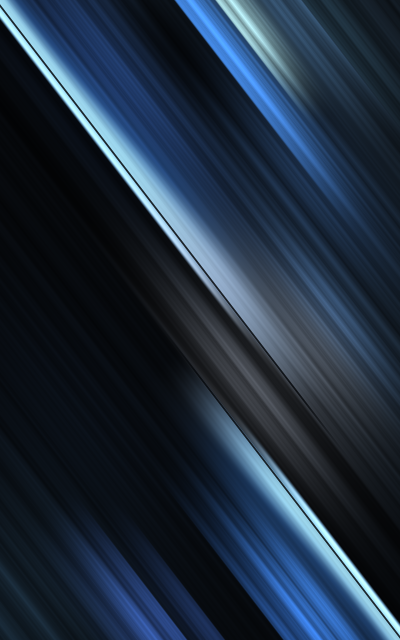
Write a Shadertoy shader that draws this background.

```glsl
// Brushed metal light: two bright diagonal beams, steel between them, blue streaks at the corners.
// The canvas is turned into (across, along) coordinates about its centre, in canvas widths;
// soft spots and sharp-edged bands are layered there, grained by cellular noise and sines.

const vec3 BLACK = vec3(0.022, 0.031, 0.043);
const vec3 SLATE = vec3(0.065, 0.095, 0.125);
const vec3 NAVY  = vec3(0.07, 0.15, 0.31);
const vec3 BLUE  = vec3(0.20, 0.43, 0.74);
const vec3 CYAN  = vec3(0.62, 0.85, 0.94);
const vec3 PALE  = vec3(0.62, 0.80, 0.83);
const vec3 STEEL = vec3(0.26, 0.265, 0.28);
const vec3 FROST = vec3(0.60, 0.70, 0.82);

// Smooth 0 to 1 from a to b; a may be above b.
float ramp(float a, float b, float x) {
    float k = clamp((x - a) / (b - a), 0.0, 1.0);
    return k * k * (3.0 - 2.0 * k);
}

float spot(vec2 p, vec2 centre, vec2 size) {
    vec2 q = (p - centre) / size;
    return exp(-dot(q, q));
}

// Band with a crisp edge at one side and a soft fall toward the other.
float band(float x, float crisp, float soft) {
    float side = sign(soft - crisp);
    return ramp(-0.002, 0.003, (x - crisp) * side) * ramp(soft, mix(crisp, soft, 0.25), x);
}

float hash(float n) {
    return fract(sin(n * 12.9898) * 43758.5);
}

// One-dimensional cellular noise: distance to the nearest jittered point.
float cells(float x) {
    float home = floor(x), nearest = 1.0;
    for (int i = -1; i <= 1; i++) {
        float id = home + float(i);
        nearest = min(nearest, abs(x - id - hash(id)));
    }
    return nearest;
}

// Brushed grain across the streaks, centred near zero.
float grain(float x) {
    float sum = 0.0, frequency = 22.0, gain = 0.5;
    for (int i = 0; i < 3; i++) {
        sum += gain * (cells(x * frequency) - 0.3 + 0.2 * sin(x * frequency * 4.3));
        frequency *= 2.3;
        gain *= 0.7;
    }
    return sum;
}

// Lays one beam over a colour; d runs toward its glow, w along it away from its bright end.
vec3 addBeam(vec3 colour, float d, float w, float reach, float texture1, float pixel) {
    float fade = ramp(reach, reach - 0.5, w);
    float width = mix(0.045, 0.095, ramp(-0.9, 0.05, w));
    float outer = ramp(-0.023, -0.013, d);
    float rim = mix(ramp(reach - 0.15, reach - 0.65, w), 1.0, ramp(-0.005, 0.001, d));
    float glow = outer * ramp(width * 1.9, 0.0, d) * rim * fade;
    float core = outer * ramp(width, width * 0.2, d) * rim * fade;
    float shadow = ramp(-0.075, -0.022, d) * ramp(0.0, -0.012, d);

    colour *= 1.0 - 0.55 * shadow;
    colour = mix(colour, mix(BLUE, FROST * 0.65, ramp(-0.4, 0.1, w)), 0.85 * glow);
    vec3 light = mix(CYAN, FROST, ramp(-0.5, 0.0, w)) * (1.0 + 0.25 * texture1);
    colour = mix(colour, light, core);

    // Highlight and dark groove along the edge.
    colour += 0.16 * exp(-pow((d + 0.012) / 0.005, 2.0)) * fade;
    float groove = 1.0 - smoothstep(0.0007, 0.0007 + 1.2 * pixel, abs(d));
    return mix(colour, BLACK, 0.85 * groove * ramp(reach + 0.15, reach - 0.1, w));
}

void mainImage(out vec4 fragColor, in vec2 fragCoord) {
    vec2 p = (fragCoord - 0.5 * iResolution.xy) / iResolution.x;
    float u = dot(p, vec2(0.793, 0.61));
    float v = dot(p, vec2(0.61, -0.793));
    vec2 uv = vec2(u, v);
    float pixel = 1.0 / iResolution.x;
    float brushed = grain(u);

    // Dark ground with broad soft reflections.
    vec3 colour = mix(BLACK, SLATE, ramp(-0.1, 0.4, u));
    colour += vec3(0.05, 0.09, 0.12) * spot(uv, vec2(-0.85, 0.3), vec2(0.3, 0.4));
    colour += vec3(0.01, 0.02, 0.035) * spot(uv, vec2(-0.4, 0.0), vec2(0.2, 0.4));
    colour += NAVY * spot(uv, vec2(0.20, -0.6), vec2(0.12, 0.42));
    colour *= 1.0 - 0.75 * spot(uv, vec2(0.37, -0.55), vec2(0.075, 0.28));
    colour += vec3(0.05, 0.10, 0.18) * spot(uv, vec2(0.45, -0.12), vec2(0.11, 0.3));
    colour += vec3(0.12, 0.19, 0.28) * spot(uv, vec2(0.28, 0.18), vec2(0.055, 0.25));
    colour += STEEL * 0.7 * spot(uv, vec2(0.19, 0.22), vec2(0.075, 0.25));

    // Steel face between the beams.
    float face = ramp(-0.10, -0.075, u);
    colour += STEEL * face * spot(uv, vec2(0.0, 0.2), vec2(0.13, 0.32));

    // Upper right streaks.
    colour += BLUE * band(u, 0.437, 0.56) * ramp(0.1, -0.55, v);
    colour = mix(colour, PALE, band(u, 0.518, 0.62) * ramp(-0.2, -0.52, v));
    colour += vec3(0.12, 0.19, 0.26) * band(u, 0.69, 0.54) * ramp(0.0, -0.5, v);
    colour += vec3(0.05, 0.09, 0.11) * band(u, 0.69, 0.82) * ramp(0.1, -0.4, v);

    // Lower left streaks.
    colour += vec3(0.13, 0.22, 0.44) * band(u, -0.513, -0.72) * ramp(0.12, 0.58, v);
    colour += vec3(0.08, 0.14, 0.28) * band(u, -0.438, -0.53) * ramp(0.2, 0.65, v);
    colour += vec3(0.10, 0.23, 0.44) * band(u, -0.323, -0.1) * ramp(0.2, 0.85, v);
    colour += BLUE * 0.6 * spot(uv, vec2(-0.21, 0.75), vec2(0.06, 0.3));

    colour *= 1.0 + 0.9 * brushed;

    // The lower beam is the upper one turned half round.
    colour = addBeam(colour, u - 0.083, v, 0.38, brushed, pixel);
    colour = addBeam(colour, -0.0875 - u, -v, -0.02, brushed, pixel);

    fragColor = vec4(clamp(colour, 0.0, 1.0), 1.0);
}
```
